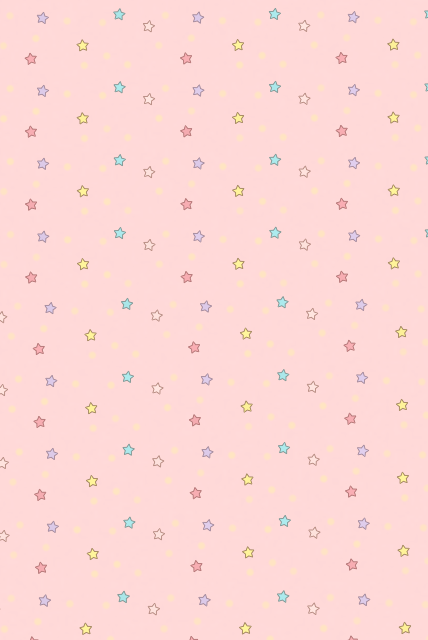
A WebGL 1 fragment shader for this pattern:

```glsl
precision highp float;
// Pastel outlined stars and faint cream dots scattered on a pink ground.
// One wrapped tile repeats inside three stacked panels, each with its own
// slight shift, tilt and scale; stars are folded five-point distance fields.

uniform vec2 u_resolution;

const vec2 TILE = vec2(186.5, 87.5);

float hash(vec2 p) {
    return fract(sin(dot(p, vec2(127.1, 311.7))) * 43758.5453);
}

float noise(vec2 p) {
    vec2 i = floor(p), f = fract(p);
    f = f * f * (3.0 - 2.0 * f);
    return mix(mix(hash(i), hash(i + vec2(1.0, 0.0)), f.x),
               mix(hash(i + vec2(0.0, 1.0)), hash(i + 1.0), f.x), f.y);
}

// Signed distance to a five-pointed star with its first tip up
float starDistance(vec2 p, float radius) {
    const float SECTOR = 0.6283185;
    float angle = abs(mod(atan(p.x, -p.y) + SECTOR, 2.0 * SECTOR) - SECTOR);
    vec2 q = length(p) * vec2(sin(angle), cos(angle));
    vec2 tip = vec2(0.0, radius);
    vec2 edge = radius * 0.53 * vec2(sin(SECTOR), cos(SECTOR)) - tip;
    vec2 d = q - tip;
    float t = clamp(dot(d, edge) / dot(edge, edge), 0.0, 1.0);
    return length(d - edge * t) * sign(edge.x * d.y - edge.y * d.x);
}

// Vector from the nearest repeat of a tile position
vec2 fromRepeat(vec2 p, vec2 center) {
    return mod(p - center + 0.5 * TILE, TILE) - 0.5 * TILE;
}

vec3 addStar(vec3 color, vec2 p, vec2 center, float tilt, vec3 fill, vec3 line, float soft) {
    vec2 d = fromRepeat(p, center);
    vec2 cell = floor((p - center) / TILE + 0.5);
    tilt += 0.06 * (hash(cell + center) - 0.5);
    float c = cos(tilt), s = sin(tilt);
    float dist = starDistance(vec2(c * d.x + s * d.y, c * d.y - s * d.x), 6.7) - 0.3;
    fill *= 0.985 + 0.03 * hash(cell + center.yx);
    color = mix(color, fill, 1.0 - smoothstep(-soft, soft, dist));
    return mix(color, line, 0.9 * (1.0 - smoothstep(0.6 - soft, 0.6 + soft, abs(dist))));
}

float dotMask(vec2 p, vec2 center) {
    vec2 cell = floor((p - center) / TILE + 0.5);
    float strength = 0.85 + 0.3 * hash(cell + center);
    return strength * (1.0 - smoothstep(2.2, 6.0, length(fromRepeat(p, center))));
}

void main() {
    // Canvas is 768 units tall, measured down from the top
    float unit = 768.0 / u_resolution.y;
    vec2 p = vec2(gl_FragCoord.x, u_resolution.y - gl_FragCoord.y) * unit;
    float soft = max(0.55 * unit, 0.45);

    // Panel placement
    vec2 origin = vec2(51.0, 21.8);
    float tilt = 0.0025, scale = 1.0;
    if (p.y > 699.5) {
        origin = vec2(53.5, 721.0);
        scale = 1.027;
    } else if (p.y > 350.0) {
        origin = vec2(60.3, 370.0);
        tilt = 0.0105;
    }
    vec2 d = (p - origin) / scale;
    float c = cos(tilt), s = sin(tilt);
    vec2 q = vec2(c * d.x - s * d.y, s * d.x + c * d.y);

    // Ground with faint mottling
    vec3 color = vec3(1.0, 0.851, 0.848);
    color += 0.006 * (noise(p / 5.0) - 0.5);

    // Cream dots
    float cream = dotMask(q, vec2(-39.0, -3.0));
    cream = max(cream, dotMask(q, vec2(29.5, 3.5)));
    cream = max(cream, dotMask(q, vec2(-8.0, 24.3)));
    cream = max(cream, dotMask(q, vec2(-47.0, 33.0)));
    cream = max(cream, dotMask(q, vec2(72.0, 5.5)));
    cream = max(cream, dotMask(q, vec2(77.0, 45.5)));
    cream = max(cream, dotMask(q, vec2(50.0, 56.8)));
    cream = max(cream, dotMask(q, vec2(102.0, 56.0)));
    color = mix(color, vec3(1.0, 0.9, 0.755), 0.85 * cream);

    // Stars: lilac, aqua, blush, yellow, coral
    color = addStar(color, q, vec2(0.0), 0.22,
                    vec3(0.87, 0.80, 0.92), vec3(0.63, 0.53, 0.60), soft);
    color = addStar(color, q, vec2(92.0, -4.0), 0.15,
                    vec3(0.67, 0.91, 0.92), vec3(0.49, 0.58, 0.57), soft);
    color = addStar(color, q, vec2(127.3, 10.3), 0.18,
                    vec3(1.0, 0.89, 0.87), vec3(0.70, 0.53, 0.49), soft);
    color = addStar(color, q, vec2(48.2, 33.2), -0.12,
                    vec3(1.0, 0.95, 0.60), vec3(0.62, 0.51, 0.36), soft);
    color = addStar(color, q, vec2(-14.0, 49.0), -0.16,
                    vec3(0.97, 0.68, 0.70), vec3(0.69, 0.45, 0.45), soft);

    gl_FragColor = vec4(color, 1.0);
}
```
